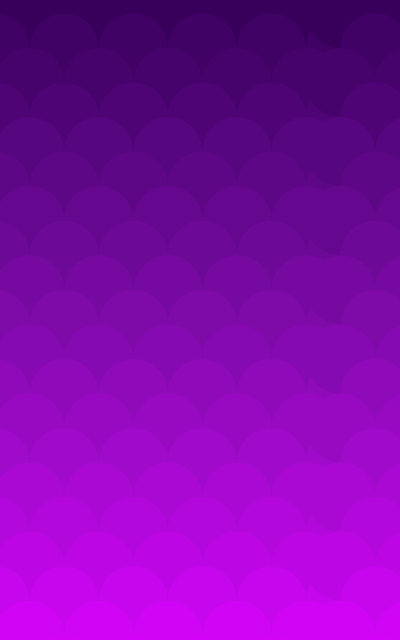
This pattern is drawn by a Shadertoy shader. Its source:

```glsl
vec3 rowColor(float row) {
    float t = clamp(0.0594 + 0.054 * row, 0.0, 1.0);
    return vec3(0.22 + 0.5 * t + 0.11 * t * t, 0.04 * sin(2.7 * t), 0.355 + 0.62 * t);
}

// Signed distance to the nearest unit disc of a row whose first disc is at firstX
float scaleDistance(vec2 p, float row, float firstX) {
    float index = max(0.0, floor((p.x - firstX) * 0.5 + 0.5));
    return length(p - vec2(firstX + 2.0 * index, row + 1.0)) - 1.0;
}

// Paint overlapping rows from the top down, with even and odd rows staggered
vec3 paintScales(vec3 color, vec2 p, float evenStart, float oddStart, float edge) {
    for (int i = -2; i < 19; i++) {
        float row = float(i);
        float firstX = (i & 1) == 0 ? evenStart : oddStart;
        float coverage = 1.0 - smoothstep(-edge, edge, scaleDistance(p, row, firstX));
        color = mix(color, rowColor(row), coverage);
    }
    return color;
}

void mainImage(out vec4 fragColor, in vec2 fragCoord) {
    // One unit is a scale radius; y runs downward
    float unitsPerPixel = 18.52 / iResolution.y;
    vec2 p = vec2(fragCoord.x, iResolution.y - fragCoord.y) * unitsPerPixel;
    p += vec2(0.145, -0.387);
    float edge = 0.7 * unitsPerPixel;

    vec3 color = paintScales(rowColor(-2.0), p, 0.0, 1.0, edge);
    // Second block on the right, shifted by half a repeat and laid on top
    color = paintScales(color, p, 11.0, 10.0, edge);

    fragColor = vec4(color, 1.0);
}
```
